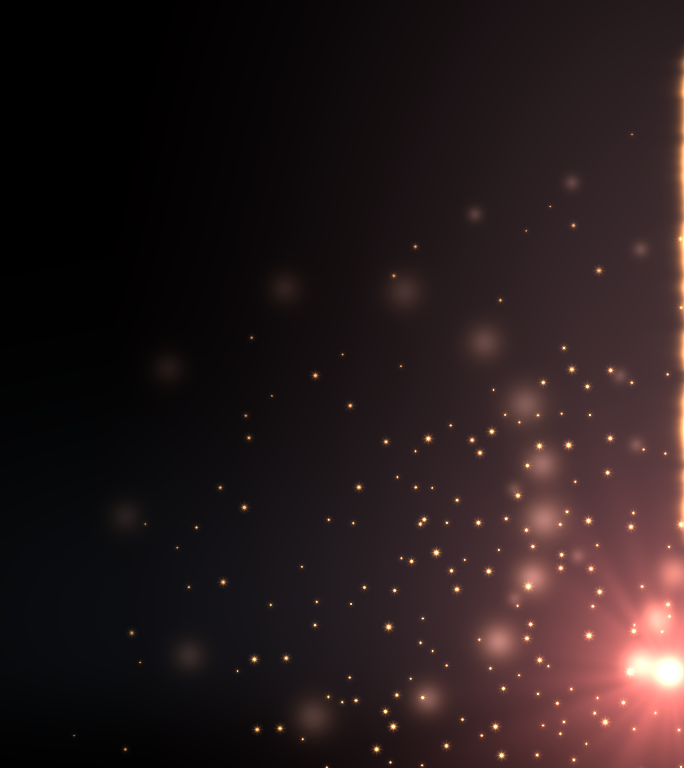
This background is drawn by a WebGL 1 fragment shader. Its source:

```glsl
precision highp float;
// Amber sparks and soft orbs drifting out of a rose glow at the lower right of a dark haze.

uniform vec2 u_resolution;

#define GLOW_POS vec2(0.872, 0.125)
#define RING_POS vec2(0.521, 0.349)
#define SPARK_POS vec2(0.75, 0.10)
#define SPARK_REACH 0.76
#define SPARK_DENSITY 0.62
#define SPARK_CELL 0.046
#define ORB_SIZE 0.025
#define AMBER vec3(1.0, 0.62, 0.28)
#define ROSE vec3(0.90, 0.40, 0.39)
#define HAZE vec3(0.255, 0.19, 0.205)
#define SLATE vec3(0.045, 0.054, 0.068)

const float TAU = 6.2831853;
const int RING_ORBS = 13;

vec2 hash2(vec2 p) {
  vec3 q = fract(vec3(p.xyx) * vec3(0.1031, 0.1030, 0.0973));
  q += dot(q, q.yzx + 33.33);
  return fract((q.xx + q.yz) * q.zy);
}

// Gradient noise, roughly -0.7 to 0.7
float noise(vec2 p) {
  vec2 i = floor(p), f = fract(p);
  vec2 u = f * f * f * (f * (f * 6.0 - 15.0) + 10.0);
  vec2 x = vec2(1.0, 0.0);
  float a = dot(hash2(i) * 2.0 - 1.0, f);
  float b = dot(hash2(i + x.xy) * 2.0 - 1.0, f - x.xy);
  float c = dot(hash2(i + x.yx) * 2.0 - 1.0, f - x.yx);
  float d = dot(hash2(i + x.xx) * 2.0 - 1.0, f - x.xx);
  return mix(mix(a, b, u.x), mix(c, d, u.x), u.y);
}

float blob(vec2 offset, float radius) {
  return exp(-dot(offset, offset) / (radius * radius));
}

// Amber halo around a paler mauve centre
vec3 orb(vec2 offset, float radius) {
  return vec3(0.62, 0.40, 0.24) * blob(offset, radius)
       + vec3(0.30, 0.26, 0.32) * blob(offset, radius * 0.6);
}

vec3 background(vec2 p) {
  vec2 h = (p - vec2(0.95, 0.5)) * vec2(1.35, 0.9);
  vec2 s = (p - vec2(0.30, 0.20)) * vec2(2.0, 4.0);
  vec3 col = max(HAZE * exp(-2.2 * dot(h, h)) - 0.015, 0.0);
  return col + SLATE * exp(-dot(s, s)) * smoothstep(-0.05, 0.15, p.y);
}

// Wide rose light with faint rays and a hot centre
vec3 glow(vec2 p) {
  vec2 q = p - GLOW_POS;
  float d = length(q);
  vec2 dir = q / max(d, 0.0001);
  float rays = 1.0 + 0.35 * noise(dir * 5.0 + 7.0) * smoothstep(0.0, 0.1, d);
  vec3 col = ROSE * exp(-7.5 * d) * rays;
  col += vec3(0.55, 0.28, 0.20) * exp(-22.0 * d);
  return col + vec3(0.9, 0.75, 0.5) * blob(q, 0.018);
}

vec3 orbs(vec2 p) {
  vec3 col = vec3(0.0);
  // Large orbs on an uneven ring, dimmer away from the glow
  for (int i = 0; i < RING_ORBS; i++) {
    float t = TAU * float(i) / float(RING_ORBS);
    float a = 0.30 - t + 0.2 * sin(t - 0.25);
    vec2 c = RING_POS + (0.273 - 0.085 * cos(a)) * vec2(cos(a), sin(a));
    float fade = 0.85 * exp(-2.6 * distance(c, GLOW_POS));
    col += orb(p - c, ORB_SIZE * (0.9 + 0.3 * hash2(vec2(t, 3.0)).x)) * fade;
  }
  // Bright orbs rising from the glow
  for (int i = 0; i < 3; i++) {
    float k = float(i);
    vec2 c = vec2(0.833, 0.134) + k * vec2(0.023, 0.06);
    col += vec3(0.75, 0.48, 0.36) * blob(p - c, 0.020) * (1.0 - 0.25 * k);
  }
  // Small stray orbs
  for (int i = 0; i < 8; i++) {
    vec2 r = hash2(vec2(float(i) * 7.0, 19.0));
    vec2 c = vec2(0.50 + 0.35 * r.x, 0.22 + 0.58 * r.y);
    col += orb(p - c, 0.011) * 0.22;
  }
  return col;
}

// One jittered star per kept cell, densest around SPARK_POS
vec3 sparks(vec2 p, float seed) {
  vec2 g = p / SPARK_CELL + seed * 0.37;
  vec2 id = floor(g);
  vec2 r = hash2(id + seed * 31.0);
  vec2 look = hash2(id + seed * 57.0 + 11.0);
  vec2 q = (fract(g) - 0.25 - 0.5 * r) * SPARK_CELL;
  float far = distance(p - q, SPARK_POS);
  float density = SPARK_DENSITY * (1.0 - smoothstep(0.1, SPARK_REACH, far));
  float d = length(q);
  float size = mix(0.0011, 0.0030, look.y * look.y);
  float spikes = 0.65 + 0.35 * cos(8.0 * atan(q.y, q.x + 0.00001));
  float light = 1.2 * exp(-d * d / (size * size)) + 0.6 * spikes * exp(-d / (1.5 * size));
  light *= 1.0 - smoothstep(0.006, 0.011, d);
  light *= step(look.x, density) * mix(1.1, 0.4, smoothstep(0.2, 0.7, far));
  return (AMBER + 0.25 * exp(-d / size)) * light;
}

// Beaded line of fire along the right side
vec3 fireEdge(vec2 p, float rightSide) {
  float bead = 0.6 + 0.9 * noise(vec2(p.y * 18.0, 2.5)) + 0.4 * noise(vec2(p.y * 60.0, 8.5));
  float span = smoothstep(0.28, 0.34, p.y) * (1.0 - smoothstep(0.90, 0.95, p.y));
  float d = max(rightSide - p.x, 0.0);
  float heat = max(bead, 0.15) * span;
  return AMBER * heat * (1.5 * exp(-d / 0.005) + 0.15 * exp(-d / 0.016));
}

void main() {
  vec2 p = gl_FragCoord.xy / u_resolution.y;
  vec3 col = background(p) + glow(p) + orbs(p);
  col += sparks(p, 1.0) + sparks(p, 2.0);
  col += fireEdge(p, u_resolution.x / u_resolution.y);
  gl_FragColor = vec4(clamp(col, 0.0, 1.0), 1.0);
}
```
